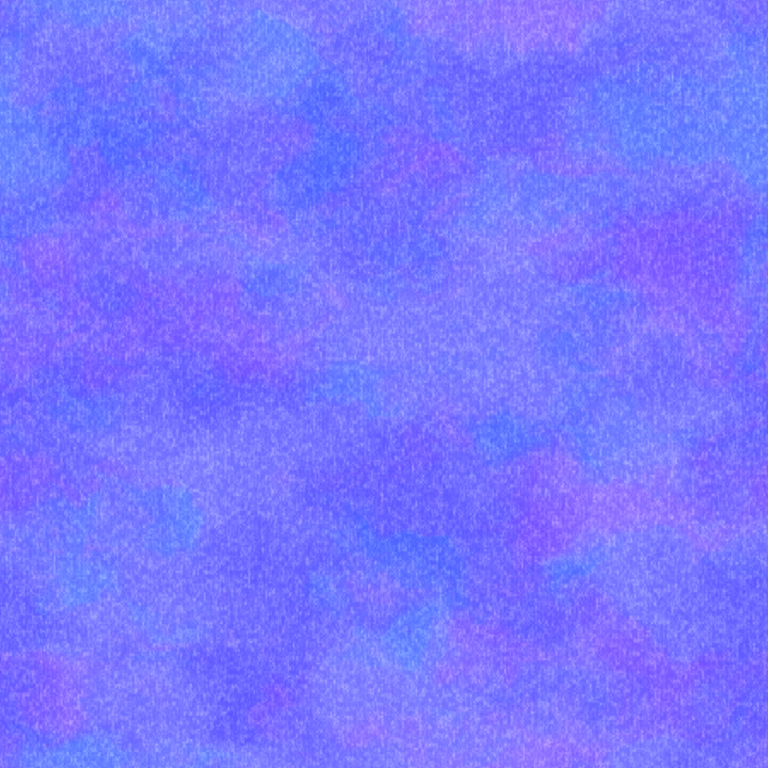
This texture map is drawn by a Shadertoy shader. Its source:

```glsl
// Soft periwinkle fabric: cloudy violet and azure dye patches under a fine,
// upright knit grain. Warped fractal noises drive the dyes and the shade,
// and small bright specks add the fibres. All layers wrap at the canvas edge.

const vec3 BASE = vec3(0.472, 0.462, 1.0);
const vec3 VIOLET_SHIFT = vec3(0.082, -0.026, 0.0);
const vec3 AZURE_SHIFT = vec3(-0.078, 0.034, 0.0);
const vec3 SHADE_SHIFT = vec3(0.046, 0.058, 0.0);
const vec3 FIBRE_SHIFT = vec3(0.185, 0.185, 0.0);
const float TAU = 6.2831853;

// Sine-free hash of a lattice cell to 0..1
float hash(vec2 cell, float seed) {
    vec3 p = fract(vec3(cell.xyx + seed * 17.31) * 0.1031);
    p += dot(p, p.yzx + 33.33);
    return fract((p.x + p.y) * p.z);
}

// Value noise on a wrapping lattice
float noise(vec2 uv, vec2 cells, float seed) {
    vec2 q = uv * cells;
    vec2 i = floor(q);
    vec2 f = q - i;
    f = f * f * f * (f * (f * 6.0 - 15.0) + 10.0);
    vec2 lo = mod(i, cells);
    vec2 hi = mod(i + 1.0, cells);
    float bottom = mix(hash(lo, seed), hash(vec2(hi.x, lo.y), seed), f.x);
    float top = mix(hash(vec2(lo.x, hi.y), seed), hash(hi, seed), f.x);
    return mix(bottom, top, f.y);
}

// Fractal noise centred on zero, about -0.5..0.5
float fbm(vec2 uv, vec2 cells, float seed) {
    float sum = 0.0;
    float weight = 0.5;
    float total = 0.0;
    for (int octave = 0; octave < 5; octave++) {
        sum += weight * (noise(uv, cells, seed + float(octave)) - 0.5);
        total += weight;
        weight *= 0.52;
        cells *= 2.0;
    }
    return sum / total;
}

// Offsets the lookup so that patches get ragged, drifting outlines
vec2 warp(vec2 uv, vec2 cells, float amount, float seed) {
    return uv + amount * vec2(fbm(uv, cells, seed), fbm(uv, cells, seed + 9.0));
}

// Scattered dye patches, 0 between them and 1 at their cores
float dye(vec2 uv, vec2 cells, float seed) {
    return smoothstep(-0.02, 0.28, fbm(uv, cells, seed));
}

// Signed light and dark clouds, -1..1
float clouds(vec2 uv, vec2 cells, float seed) {
    return smoothstep(-0.32, 0.32, fbm(uv, cells, seed)) * 2.0 - 1.0;
}

// Fibres: short upright specks, finer lint and faint knit columns
float fibres(vec2 uv, float columns) {
    float speck = noise(uv, vec2(columns, columns * 0.75), 41.0) - 0.5;
    float lint = noise(uv, vec2(columns * 2.0, columns * 1.6), 47.0) - 0.5;
    float sway = 0.8 * noise(uv, vec2(columns * 0.2), 53.0);
    float knit = cos(TAU * (uv.x * columns * 0.8 + sway));
    float grain = 0.68 * speck + 0.55 * lint + 0.07 * knit;
    // Lift the peaks a little so that light specks stand out
    return 0.95 * grain + 0.6 * grain * grain - 0.03;
}

void mainImage(out vec4 fragColor, in vec2 fragCoord) {
    vec2 uv = fragCoord / iResolution.xy;

    // Dye patches, with the shade drawn out sideways
    vec2 drift = warp(uv, vec2(14.0, 17.0), 0.11, 3.0);
    float violet = dye(drift, vec2(7.0, 9.0), 21.0);
    float azure = dye(drift, vec2(9.0, 12.0), 61.0);
    float shade = clouds(drift, vec2(6.0, 10.0), 31.0);

    vec3 color = BASE;
    color += VIOLET_SHIFT * violet * (1.0 - 0.6 * azure);
    color += AZURE_SHIFT * azure * (1.0 - 0.6 * violet);
    color += SHADE_SHIFT * shade;

    // Fibre grain on top
    color += FIBRE_SHIFT * fibres(uv, 225.0);

    fragColor = vec4(clamp(color, 0.0, 1.0), 1.0);
}
```
